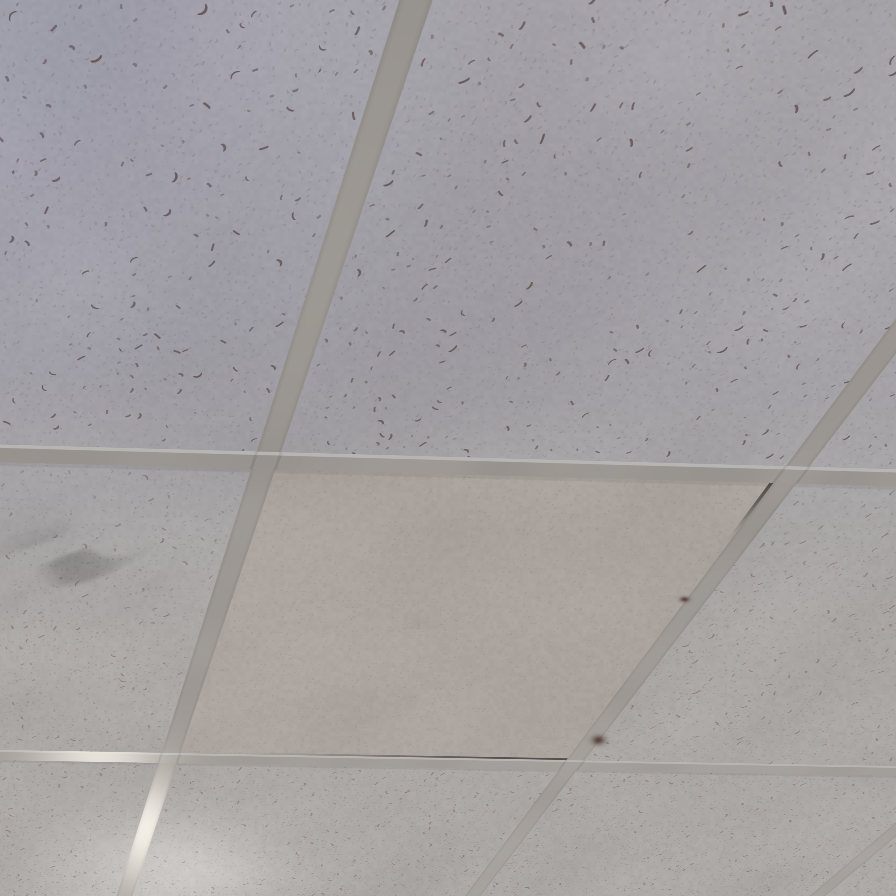
Reproduce this texture procedurally as a three.js fragment shader.

```glsl
varying vec2 vUv;

#define BAR_HALF 0.0225
#define LIP 0.009
#define SOFT 0.0013
#define FLECK_CELLS 34.0
#define SPECK_CELLS 80.0
#define COOL_TILE vec3(0.650, 0.640, 0.662)
#define WARM_TILE vec3(0.672, 0.658, 0.648)
#define PLAIN_TILE vec3(0.677, 0.648, 0.625)
#define BAR_COLOR vec3(0.605, 0.588, 0.568)
#define LIP_COLOR vec3(0.715, 0.710, 0.705)
#define FLECK_COLOR vec3(0.400, 0.335, 0.335)
#define GLARE_COLOR vec3(0.950, 0.935, 0.900)

vec3 hash3(vec2 p) {
  vec3 q = fract(vec3(p.xyx) * vec3(0.1031, 0.1030, 0.0973));
  q += dot(q, q.yxz + 33.33);
  return fract((q.xxy + q.yzz) * q.zyx);
}

float noise(vec2 p) {
  vec2 i = floor(p), f = fract(p);
  f = f * f * (3.0 - 2.0 * f);
  float low = mix(hash3(i).x, hash3(i + vec2(1.0, 0.0)).x, f.x);
  float high = mix(hash3(i + vec2(0.0, 1.0)).x, hash3(i + 1.0).x, f.x);
  return mix(low, high, f.y);
}

float glow(vec2 p, vec2 center, vec2 radius) {
  vec2 d = (p - center) / radius;
  return exp(-dot(d, d));
}

// Soft stripe of given half width
float stripe(float d, float halfWidth, float soft) {
  return 1.0 - smoothstep(halfWidth - soft, halfWidth + soft, abs(d));
}

// Canvas point to ceiling plane: integer coordinates are grid lines
vec2 toCeiling(vec2 p) {
  vec3 across = vec3(0.601, -0.008, 0.017);
  vec3 down = vec3(-0.0486, -0.2836, 0.3144);
  vec3 corner = vec3(0.297, 0.486, 1.0);
  vec3 h = vec3(p, 1.0);
  return vec2(dot(h, cross(down, corner)), dot(h, cross(corner, across)))
       / dot(h, cross(across, down));
}

// One randomly turned, slightly curved pit per occupied cell
float flecks(vec2 t, float cells, float chance, vec2 size, float soft) {
  vec2 cell = floor(t * cells);
  vec3 place = hash3(cell), look = hash3(cell + 71.0);
  vec2 p = (fract(t * cells) - 0.5 - (place.xy - 0.5) * 0.6) / cells;
  float angle = (look.x - 0.5) * 2.4;
  float c = cos(angle), s = sin(angle);
  p = vec2(c * p.x - s * p.y, s * p.x + c * p.y);
  float len = size.y * mix(0.2, 1.0, look.y * look.y);
  p.x += (look.z - 0.5) * p.y * p.y / size.y;
  float d = length(vec2(p.x, max(abs(p.y) - len, 0.0)));
  float radius = size.x * mix(0.6, 1.1, look.z);
  float mask = 1.0 - smoothstep(max(radius - soft, 0.0), radius + soft, d);
  return mask * step(place.z, chance) * mix(0.45, 1.0, look.y);
}

void main() {
  vec2 t = toCeiling(vUv);
  vec2 id = floor(t);
  float depth = 1.0 + 0.017 * t.x + 0.3144 * t.y;
  float soft = SOFT * depth;
  float plain = 1.0 - step(0.5, abs(id.x) + abs(id.y));
  float nearRow = 1.0 - step(0.0, id.y);

  // Tile tone and uneven light
  vec3 color = mix(WARM_TILE, COOL_TILE, smoothstep(0.25, 0.65, vUv.y));
  color = mix(color, PLAIN_TILE, plain);
  color -= 0.028 * glow(vUv, vec2(0.47, 0.62), vec2(0.32, 0.22));
  color += vec3(-0.025, -0.018, 0.012) * glow(vUv, vec2(0.0, 1.0), vec2(0.4));
  color += 0.03 * (noise(t * 5.0) - 0.5) + 0.022 * (noise(vUv * 210.0) - 0.5);

  // Fine specks, then large pits
  float speck = flecks(t, SPECK_CELLS, 0.5, vec2(0.0014, 0.0022), soft);
  vec3 tint = mix(vec3(0.46, 0.50, 0.53), vec3(0.57, 0.45, 0.46),
                  hash3(floor(t * SPECK_CELLS) + 13.0).y);
  color = mix(color, tint, speck * mix(0.42, 0.28, plain));
  float chance = 0.18 + 0.24 * noise(t * 6.0 + 9.0);
  float pit = flecks(t, FLECK_CELLS, chance, vec2(0.0019, 0.0068), soft);
  color = mix(color, FLECK_COLOR, pit * mix(0.5, 0.95, nearRow) * (1.0 - 0.85 * plain));

  // Smudges on the tiles
  vec2 smear = vec2(vUv.x + vUv.y, (vUv.y - 0.35 * vUv.x) * 4.0) * 13.0;
  float dirt = smoothstep(0.5, 0.85, noise(smear));
  color -= 0.11 * dirt * glow(vUv, vec2(0.08, 0.37), vec2(0.07, 0.045));
  color -= 0.05 * glow(t, vec2(0.47, 0.46), vec2(0.05, 0.025)) * dirt;
  color += 0.13 * glow(vUv, vec2(0.19, 0.03), vec2(0.12, 0.06));

  // Dark gaps around the loose plain tile
  float gapBelow = stripe(t.y - 0.975, 0.005, soft) * smoothstep(0.1, 0.9, t.x);
  float gapRight = stripe(t.x - 0.975, 0.005, soft) * (1.0 - smoothstep(0.02, 0.2, t.y));
  color = mix(color, vec3(0.25, 0.22, 0.21), plain * 0.8 * max(gapBelow, gapRight));

  // Metal grid with shadow, pale upper lip and glare
  vec2 line = t - floor(t + 0.5);
  float barDown = stripe(line.x, BAR_HALF, soft);
  float barAcross = stripe(line.y, BAR_HALF, soft);
  color *= 1.0 - 0.06 * stripe(line.y - BAR_HALF, 0.009, soft * 2.0);
  vec3 metal = BAR_COLOR + 0.03 * (noise(t * vec2(9.0, 7.0)) - 0.5);
  metal += 0.04 * (1.0 - smoothstep(0.0, 0.45, vUv.y));
  vec3 rail = mix(metal, GLARE_COLOR, glow(vUv, vec2(0.16, 0.075), vec2(0.05, 0.065)));
  rail -= 0.035 * smoothstep(0.013, BAR_HALF, abs(line.x));
  color = mix(color, rail, barDown);
  vec3 cross_ = mix(metal, LIP_COLOR, stripe(line.y + BAR_HALF - LIP * 0.5, LIP * 0.5, soft));
  cross_ = mix(cross_, GLARE_COLOR, 0.85 * glow(vUv, vec2(0.11, 0.155), vec2(0.07, 0.03)));
  cross_ -= 0.05 * stripe(abs(line.x) - BAR_HALF, 0.003, soft);
  color = mix(color, cross_, barAcross);

  // Rust marks beside the rail
  float rust = glow(vUv, vec2(0.668, 0.174), vec2(0.007, 0.005));
  rust = max(rust, glow(vUv, vec2(0.764, 0.331), vec2(0.005, 0.003)));
  color = mix(color, vec3(0.30, 0.20, 0.17), 0.85 * rust);

  gl_FragColor = vec4(color, 1.0);
}
```
